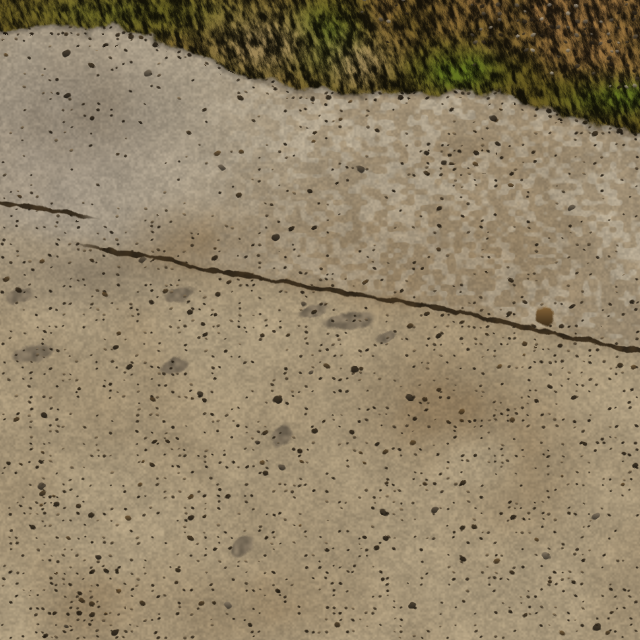
Give the GLSL for this texture, as a WebGL 2 fragment shader.

```glsl
#version 300 es
precision highp float;
uniform vec2 u_resolution;
out vec4 fragColor;

const vec3 WARM = vec3(.66, .595, .48);
const vec3 PALE = vec3(.67, .625, .545);
const vec3 TAN = vec3(.53, .45, .335);
const vec3 GREY = vec3(.43, .385, .32);
const vec3 DARK = vec3(.13, .1, .06);
const vec3 SOIL = vec3(.36, .27, .15);
const vec3 OLIVE = vec3(.24, .205, .075);
const vec3 LEAF = vec3(.22, .28, .07);

// Spalls: centre, radii
const vec4 SPALLS[9] = vec4[9](
  vec4(.052, .449, .034, .017), vec4(.272, .428, .022, .014),
  vec4(.545, .499, .045, .015), vec4(.602, .475, .019, .01),
  vec4(.49, .517, .022, .012), vec4(.28, .54, .025, .014),
  vec4(.378, .146, .021, .016), vec4(.443, .316, .017, .018),
  vec4(.03, .538, .022, .011));

float hash(vec2 p) {
  vec3 q = fract(p.xyx * .1031);
  q += dot(q, q.yzx + 33.33);
  return fract((q.x + q.y) * q.z);
}

float noise(vec2 p) {
  vec2 i = floor(p), f = fract(p);
  f = f * f * (3. - 2. * f);
  return mix(mix(hash(i), hash(i + vec2(1, 0)), f.x),
             mix(hash(i + vec2(0, 1)), hash(i + 1.), f.x), f.y);
}

float fbm(vec2 p) {
  float sum = 0., amp = .5;
  for (int i = 0; i < 5; i++) {
    sum += amp * noise(p);
    p = mat2(1.6, 1.2, -1.2, 1.6) * p + 7.3;
    amp *= .5;
  }
  return sum;
}

float blob(vec2 p, float x, float y, float rx, float ry) {
  vec2 q = (p - vec2(x, y)) / vec2(rx, ry);
  return exp(-dot(q, q));
}

// One scattered layer of stones, lit from above
vec3 pebbles(vec3 col, vec2 p, float cells, float density, float size, vec3 light) {
  vec2 g = p * vec2(cells, cells * 1.15) + cells;
  vec2 id = floor(g);
  vec2 d = fract(g) - .3 - .4 * vec2(hash(id + 3.7), hash(id + 8.1));
  d.x += d.y * (hash(id + 5.9) - .5);
  float radius = size * mix(.45, 1., hash(id + 1.3));
  float soft = max(cells / u_resolution.y, .02);
  float dist = length(d) + .06 * (noise(g * 9.) - .5);
  float cover = 1. - smoothstep(radius - soft, radius + soft, dist);
  vec3 tint = mix(DARK, light, pow(hash(id + 21.), 2.));
  tint *= .85 + .35 * clamp(d.y / radius, -1., 1.);
  return mix(col, tint, .85 * cover * step(hash(id + 12.4), density));
}

float crackLine(float dist, float width) {
  float soft = 1. / u_resolution.y;
  return 1. - smoothstep(width - soft, width + soft, abs(dist));
}

float slabJoint(float x) {
  return .642 - .192 * x + .007 * sin(3.14 * smoothstep(.4, 1., x));
}

vec3 concrete(vec2 p, float upper) {
  float broad = fbm(p * 6.), mid = fbm(p * 22. + 4.);
  vec3 col = mix(WARM, PALE, upper * .75);
  col = mix(col, vec3(.61, .57, .52), .6 * blob(p, .08, .77, .22, .19));
  // Soft dirt stains
  float dirt = .9 * blob(p, .7, .37, .11, .07) + .7 * blob(p, .82, .27, .08, .09)
    + .8 * blob(p, .31, .625, .1, .045) + .6 * blob(p, .66, .59, .24, .09)
    + .6 * blob(p, .7, .765, .1, .03) + .5 * blob(p, .4, .05, .13, .06)
    + .4 * blob(p, .2, .47, .09, .1) + .7 * blob(p, .13, .06, .08, .06)
    - .7 * blob(p, .76, .28, .06, .05);
  col = mix(col, TAN, clamp(dirt * (.3 + mid) + (broad - .45) * .7, 0., .85));
  float shade = blob(p, .13, .83, .12, .07) + blob(p, .15, .57, .12, .04);
  col = mix(col, GREY, min(shade * mid * .85, .6));
  // Worn flakes on the upper slab, then grain
  float flakes = smoothstep(.42, .62, mix(noise(p * vec2(95, 120)), mid, .4));
  float worn = upper * smoothstep(.25, .6, p.x);
  col = mix(col, mix(TAN, PALE, flakes) * 1.04, worn * .45);
  float grain = noise(p * vec2(150, 190)) + noise(p * 310.) - 1.;
  return col * (1. + .11 * grain + .16 * (mid - .48));
}

vec3 verge(vec2 p, float depth) {
  float clumps = fbm(p * 15.), blades = fbm(vec2(p.x * 150. + p.y * 45., p.y * 75.));
  float gravel = smoothstep(.55, .95, p.x + .8 * (p.y - .9)) * smoothstep(.02, .1, depth);
  vec3 col = mix(OLIVE, SOIL, clamp(gravel * .8 + (clumps - .4) * 1.3, 0., 1.));
  float green = blob(p, .72, .89, .07, .035) + blob(p, .51, .94, .05, .05)
    + blob(p, .96, .85, .08, .03) + .4 * blob(p, .2, .98, .2, .04);
  col = mix(col, LEAF, min(green * clumps * 1.6, .8));
  float straw = blob(p, .41, .93, .08, .05) + blob(p, .56, .9, .05, .04);
  col = mix(col, TAN * .85, min(straw * blades, .6));
  col *= .3 + 1.4 * smoothstep(.22, .78, blades);
  return pebbles(col, p, 75., .4 * gravel, .3, PALE);
}

void main() {
  vec2 p = gl_FragCoord.xy / u_resolution;
  float joint = p.y - slabJoint(p.x);
  vec3 col = concrete(p, smoothstep(-.02, .03, joint));
  // Ragged spalls
  vec2 ragged = p + .018 * (vec2(fbm(p * 45.), fbm(p * 45. + 19.)) - .48);
  for (int i = 0; i < 9; i++) {
    vec2 q = (ragged - SPALLS[i].xy) / SPALLS[i].zw;
    q.y -= .35 * q.x;
    float chip = 1. - smoothstep(.65, 1.05, length(q));
    col = mix(col, GREY * (.75 + .5 * noise(p * 130.)), chip * .75);
  }
  // Loose stones, denser in drifts
  float edge = .957 - .1 * smoothstep(.15, .5, p.x) - .06 * smoothstep(.72, 1., p.x);
  float depth = p.y - edge - .035 * (fbm(p * 28.) - .48);
  float drift = blob(p, .71, .76, .11, .035) + .6 * blob(p, .82, .44, .06, .05)
    + .8 * blob(p, .09, .235, .05, .03) + .7 * blob(p, .13, .05, .07, .05)
    + exp(-pow(abs(depth) / .018, 2.));
  float lower = 1. - smoothstep(0., .1, joint);
  col = pebbles(col, p, 95., .1 + .13 * lower + .3 * drift, .26, TAN);
  col = pebbles(col, p, 52., .05 + .03 * lower + .35 * drift, .25, SOIL);
  col = pebbles(col, p, 24., .06 + .12 * drift, .17, GREY);
  float clod = 1. - smoothstep(.01, .014, length(ragged - vec2(.85, .503)));
  col = mix(col, SOIL * (1. + 25. * (p.y - .503)), clod);
  // Long joint and the short crack at the left
  float wander = .012 * (fbm(vec2(p.x * 38., 2)) - .48);
  float rough = .45 + noise(p * 75.), start = smoothstep(.1, .17, p.x);
  float gap = start * crackLine(joint - wander, .0038 * rough * start);
  float fade = 1. - smoothstep(.12, .16, p.x);
  float branch = p.y - .681 + .15 * p.x - wander;
  gap = max(gap, fade * crackLine(branch, .0035 * rough * fade));
  float halo = exp(-abs(joint - wander) / .008) * start;
  col = mix(col, SOIL, halo * .4 * noise(p * 60.));
  col = mix(col, mix(DARK, SOIL, .45 * noise(p * 90.)), gap * .92);
  // Grass verge with a shaded lip
  col *= 1. - .25 * smoothstep(-.012, 0., depth);
  col = mix(col, verge(p, depth), smoothstep(-.003, .004, depth));
  fragColor = vec4(col, 1);
}
```
